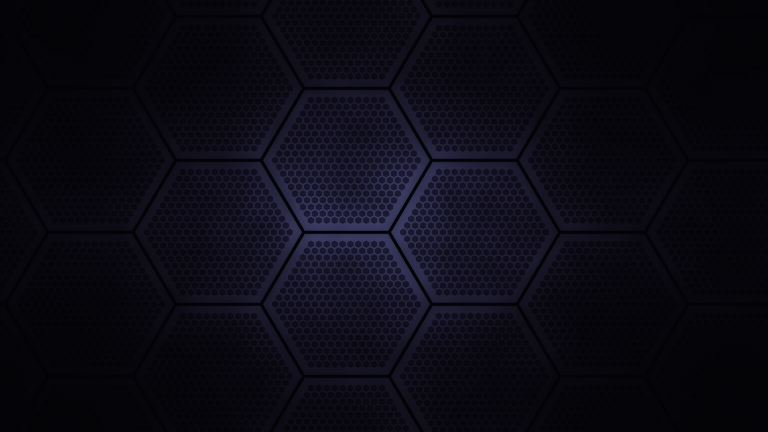
Reproduce this background procedurally as a Shadertoy shader.

```glsl
const vec2 REPEATS = vec2(6.0, 3.0);          // hexagon columns and rows
const vec2 SHIFT = vec2(2.707, 1.887);        // grid position of one hexagon centre
const float LINE_HALF_WIDTH = 0.0105;         // in hexagon heights
const float HOLE_PITCH = 0.0535;
const float HOLE_RADIUS = 0.40;               // in hole pitches
const float MESH_EXTENT = 0.43;               // perforated zone, hexagon edge at 0.5
const vec2 LIGHT_CENTRE = vec2(0.485, 0.49);
const vec2 LIGHT_FALLOFF = vec2(2.1, 1.35);
const vec2 WEAR_CELLS = vec2(16.0, 9.0);
const float WEAR_AMOUNT = 0.28;
const vec3 LINE_COLOR = vec3(0.012, 0.008, 0.022);
const vec3 AMBIENT_COLOR = vec3(0.010, 0.008, 0.018);
const vec3 DIM_PANEL = vec3(0.205, 0.185, 0.330);
const vec3 LIT_PANEL = vec3(0.215, 0.220, 0.360);
const vec3 HOLE_TINT = vec3(0.46, 0.42, 0.50);

const float PI = 3.14159;
const float ROOT3 = 1.73205;

// Offset from the nearest centre of a flat-topped hexagon grid of height 1
vec2 nearestCell(vec2 p) {
    vec2 period = vec2(ROOT3, 1.0);
    vec2 a = p - period * floor(p / period + 0.5);
    vec2 b = p - period * (floor(p / period) + 0.5);
    return dot(a, a) < dot(b, b) ? a : b;
}

// Distance from the centre, 0.5 on the border of a unit hexagon
float hexDistance(vec2 p) {
    p = abs(p);
    return max(p.y, 0.5 * (ROOT3 * p.x + p.y));
}

vec2 gradient(vec2 cell, vec2 period) {
    cell = mod(cell, period);
    float angle = 2.0 * PI * fract(sin(dot(cell, vec2(127.1, 311.7))) * 4375.85);
    return vec2(cos(angle), sin(angle));
}

// Gradient noise that wraps after a whole number of cells
float wrappedNoise(vec2 p, vec2 period) {
    vec2 i = floor(p), f = fract(p);
    vec2 u = f * f * f * (f * (f * 6.0 - 15.0) + 10.0);
    vec2 e = vec2(1.0, 0.0);
    float low = mix(dot(gradient(i, period), f),
                    dot(gradient(i + e.xy, period), f - e.xy), u.x);
    float high = mix(dot(gradient(i + e.yx, period), f - e.yx),
                     dot(gradient(i + e.xx, period), f - e.xx), u.x);
    return mix(low, high, u.y);
}

void mainImage(out vec4 fragColor, in vec2 fragCoord) {
    vec2 uv = fragCoord / iResolution.xy;
    float pixel = REPEATS.y / iResolution.y;

    // Large hexagons
    vec2 local = nearestCell((uv * REPEATS - SHIFT) * vec2(0.5 * ROOT3, 1.0));
    float panelDist = hexDistance(local);

    // Perforated mesh: only whole holes inside the panel
    vec2 holeLocal = nearestCell(local.yx / HOLE_PITCH);
    vec2 holeCentre = local - holeLocal.yx * HOLE_PITCH;
    float holeEdge = (hexDistance(holeLocal) - HOLE_RADIUS) * HOLE_PITCH;
    float hole = 1.0 - smoothstep(-0.6 * pixel, 0.6 * pixel, holeEdge);
    hole *= step(hexDistance(holeCentre), MESH_EXTENT);

    // Central light, periodic over the canvas
    vec2 wave = sin(PI * (uv - LIGHT_CENTRE));
    float light = exp(-dot(wave * wave, LIGHT_FALLOFF));

    // Cloudy wear in two octaves
    float wear = wrappedNoise(uv * WEAR_CELLS, WEAR_CELLS)
               + 0.5 * wrappedNoise(uv * WEAR_CELLS * 2.0, WEAR_CELLS * 2.0);

    // Panel with a brighter rim
    vec3 color = mix(DIM_PANEL, LIT_PANEL, light) * light;
    color *= mix(0.80, 1.04, smoothstep(0.15, 0.48, panelDist));
    color *= 1.0 + WEAR_AMOUNT * wear;
    color *= mix(vec3(1.0), HOLE_TINT, hole);
    color += AMBIENT_COLOR;

    // Dark seams with a faint shadow
    float seamDist = 0.5 - panelDist;
    color *= 1.0 - 0.25 * exp(-seamDist / 0.018);
    float seam = 1.0 - smoothstep(-0.6 * pixel, 0.6 * pixel, seamDist - LINE_HALF_WIDTH);
    color = mix(color, LINE_COLOR, seam);

    fragColor = vec4(color, 1.0);
}
```
